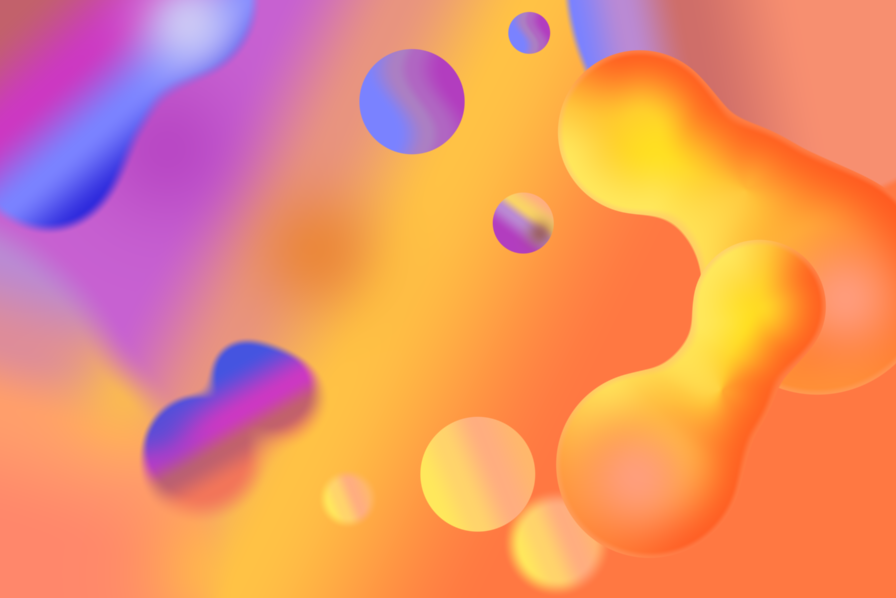
Reproduce this background procedurally as a WebGL 1 fragment shader.

```glsl
precision highp float;
// Glossy fluid blobs and spheres floating over a violet, amber and orange gradient.
uniform vec2 u_resolution;

// Lengths are in canvas heights. Circles are (centre x, centre y, radius).
const vec3 VIOLET = vec3(0.78, 0.38, 0.82);
const vec3 TAN = vec3(0.91, 0.58, 0.50);
const vec3 AMBER = vec3(1.00, 0.76, 0.27);
const vec3 ORANGE = vec3(1.00, 0.47, 0.26);
const vec3 RED = vec3(1.00, 0.34, 0.12);
const vec3 YELLOW = vec3(1.00, 0.89, 0.12);
const vec3 LEMON = vec3(1.00, 0.91, 0.36);
const vec3 SALMON = vec3(1.00, 0.53, 0.42);
const vec3 PEACH = vec3(1.00, 0.68, 0.50);
const vec3 DUSK = vec3(0.76, 0.38, 0.42);
const vec3 MAGENTA = vec3(0.80, 0.22, 0.76);
const vec3 PLUM = vec3(0.70, 0.24, 0.75);
const vec3 LILAC = vec3(0.73, 0.54, 0.83);
const vec3 PERIWINKLE = vec3(0.48, 0.51, 1.00);
const vec3 COBALT = vec3(0.17, 0.15, 0.86);
const vec3 BROWN = vec3(0.60, 0.36, 0.34);

const vec4 SKY_STOPS = vec4(0.42, 0.60, 0.79, 1.18);
const vec2 SKY_AXIS = vec2(0.894, 0.447);
const float SHADE_DEPTH = 0.11;
const float SHADE_STEP = 0.01;

// Four colours blended between increasing stops.
vec3 ramp(float t, vec4 s, vec3 a, vec3 b, vec3 c, vec3 d) {
  vec3 col = mix(a, b, smoothstep(s.x, s.y, t));
  col = mix(col, c, smoothstep(s.y, s.z, t));
  return mix(col, d, smoothstep(s.z, s.w, t));
}

float glow(vec2 p, vec2 centre, float radius) {
  vec2 q = (p - centre) / radius;
  return exp(-dot(q, q));
}

float circle(vec2 p, vec3 c) { return length(p - c.xy) - c.z; }

float smoothMin(float a, float b, float k) {
  float h = max(k - abs(a - b), 0.0);
  return min(a, b) - h * h / (4.0 * k);
}

// Three circles melted together.
float blob(vec2 p, vec3 a, vec3 b, vec3 c, float k) {
  return smoothMin(smoothMin(circle(p, a), circle(p, b), k), circle(p, c), k);
}

float cover(float d, float softness) { return 1.0 - smoothstep(-softness, softness, d); }

// Molten blob: yellow core, pink glow, red rim on one side and lemon on the other.
vec3 molten(vec3 under, vec2 p, vec3 a, vec3 b, vec3 c, float k,
            vec2 redSide, vec2 core, vec2 blush, float aa) {
  float d = blob(p, a, b, c, k);
  float side = (blob(p + redSide * SHADE_STEP, a, b, c, k) - d) / SHADE_STEP;
  float rim = smoothstep(-SHADE_DEPTH, 0.0, d);
  float heat = smoothstep(0.18, 0.44, length(p - core));
  vec3 col = mix(vec3(1.0, 0.74, 0.22), vec3(1.0, 0.47, 0.17), heat);
  col = mix(col, YELLOW, 0.9 * glow(p, core, 0.10));
  col = mix(col, LEMON, rim * smoothstep(0.1, -0.8, side) * (1.0 - 0.8 * heat));
  col = mix(col, RED, rim * smoothstep(-0.2, 0.8, side) * 0.9);
  col = mix(col, vec3(1.0, 0.62, 0.51), 0.9 * glow(p, blush, 0.085));
  col = mix(col, PEACH, 0.35 * smoothstep(-0.012, 0.0, d));
  return mix(under, col, cover(d, aa));
}

vec3 coolSphere(vec3 under, vec2 p, vec3 s, float aa) {
  vec2 q = (p - s.xy) / s.z;
  float t = q.x + 0.3 * sin(2.5 * q.y);
  vec3 col = ramp(t, vec4(-0.6, 0.0, 0.3, 0.9), PERIWINKLE, LILAC * 0.92, vec3(0.69, 0.40, 0.76), PLUM);
  return mix(under, col, cover(circle(p, s), aa));
}

vec3 warmSphere(vec3 under, vec2 p, vec3 s, float softness) {
  vec2 q = (p - s.xy) / s.z;
  float t = dot(q, vec2(0.85, 0.35));
  vec3 col = ramp(t, vec4(-0.8, -0.3, 0.3, 0.9), LEMON, vec3(1.0, 0.83, 0.42), PEACH, vec3(1.0, 0.72, 0.42));
  return mix(under, col, cover(circle(p, s), softness));
}

void main() {
  vec2 p = gl_FragCoord.xy / u_resolution.y;
  vec2 fromTop = vec2(p.x, 1.0 - p.y);
  float aa = 1.0 / u_resolution.y;

  // Diagonal backdrop with two soft shadows
  vec3 col = ramp(dot(fromTop, SKY_AXIS), SKY_STOPS, VIOLET, TAN, AMBER, ORANGE);
  col = mix(col, vec3(0.92, 0.52, 0.20), 0.85 * glow(p, vec2(0.53, 0.58), 0.10));
  col = mix(col, PLUM, 0.7 * glow(p, vec2(0.28, 0.75), 0.12));

  // Blurred mass at the lower left
  float d = blob(p, vec3(-0.04, 0.06, 0.40), vec3(-0.117, 0.414, 0.225), vec3(0.02, 0.40, 0.13), 0.1);
  vec3 fill = ramp(p.y + 0.3 * p.x, vec4(0.12, 0.32, 0.43, 0.58), SALMON, vec3(1.0, 0.62, 0.42), vec3(0.87, 0.55, 0.60), LILAC);
  fill = mix(fill, AMBER, 0.8 * max(glow(p, vec2(0.21, 0.34), 0.09), glow(p, vec2(0.37, 0.04), 0.12)));
  col = mix(col, fill, cover(d, 0.035));

  // Striped blob at the upper left
  d = blob(p, vec3(0.293, 1.0, 0.133), vec3(0.082, 0.727, 0.109), vec3(0.039, 0.922, 0.234), 0.08);
  fill = ramp(dot(fromTop, vec2(0.66, 0.75)), vec4(0.03, 0.165, 0.27, 0.37), DUSK, MAGENTA, PERIWINKLE, COBALT);
  fill = mix(fill, vec3(0.82, 0.81, 0.96), 0.9 * glow(p, vec2(0.315, 0.96), 0.085));
  col = mix(col, fill, cover(d, 0.012));

  // Small striped blob, blurrier toward its lower right
  d = blob(p, vec3(0.336, 0.242, 0.096), vec3(0.459, 0.340, 0.072), vec3(0.406, 0.379, 0.047), 0.05);
  fill = ramp(dot(fromTop, vec2(0.49, 0.87)), vec4(0.72, 0.797, 0.84, 0.89), vec3(0.27, 0.33, 0.88), MAGENTA, DUSK, vec3(0.95, 0.46, 0.35));
  fill = mix(fill, vec3(0.34, 0.30, 0.84), 0.8 * glow(p, vec2(0.26, 0.29), 0.06));
  col = mix(col, fill, cover(d, mix(0.008, 0.025, smoothstep(0.75, 0.88, dot(fromTop, vec2(0.49, 0.87))))));

  // Rosy disc behind the upper right
  fill = ramp(p.x + 0.2 * (p.y - 1.0), vec4(0.95, 1.04, 1.14, 1.34), PERIWINKLE, LILAC, vec3(0.81, 0.43, 0.41), vec3(0.97, 0.56, 0.44));
  col = mix(col, fill, cover(circle(p, vec3(1.328, 1.039, 0.381)), 0.008));

  // Spheres
  col = coolSphere(col, p, vec3(0.689, 0.830, 0.088), aa);
  col = coolSphere(col, p, vec3(0.885, 0.945, 0.035), aa);
  col = warmSphere(col, p, vec3(0.932, 0.092, 0.076), 0.016);
  col = warmSphere(col, p, vec3(0.582, 0.166, 0.041), 0.010);
  col = warmSphere(col, p, vec3(0.799, 0.207, 0.096), aa);
  vec3 duo = vec3(0.875, 0.627, 0.051);
  vec2 q = (p - duo.xy) / duo.z;
  fill = ramp(dot(q, vec2(0.6, 0.8)), vec4(-0.6, 0.0, 0.4, 1.0), PLUM, LILAC, vec3(0.98, 0.83, 0.40), PEACH);
  fill = mix(fill, BROWN, 0.85 * glow(q, vec2(0.55, -0.35), 0.42));
  col = mix(col, fill, cover(circle(p, duo), aa));

  // Molten pair
  col = molten(col, p, vec3(1.07, 0.779, 0.137), vec3(1.367, 0.531, 0.191), vec3(1.25, 0.6875, 0.082), 0.125,
               vec2(0.5, 0.866), vec2(1.10, 0.74), vec2(1.415, 0.50), aa);
  col = molten(col, p, vec3(1.27, 0.488, 0.111), vec3(1.086, 0.223, 0.156), vec3(1.211, 0.346, 0.068), 0.10,
               vec2(0.95, -0.31), vec2(1.234, 0.463), vec2(1.064, 0.20), aa);

  gl_FragColor = vec4(col, 1.0);
}
```
